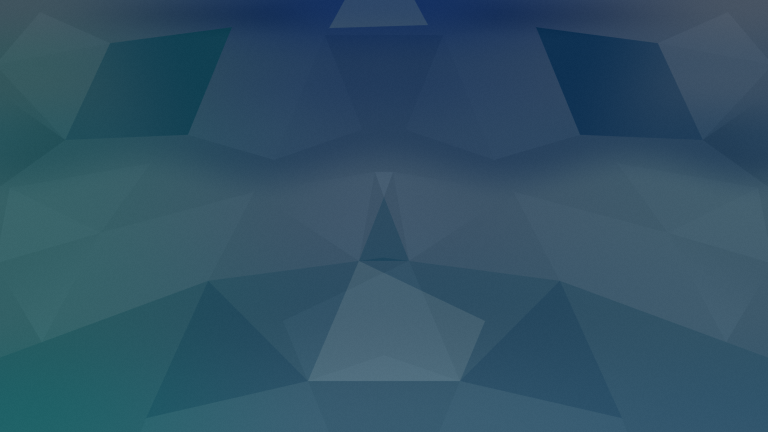
Give the GLSL for this background, as a Shadertoy shader.

```glsl
// Mirrored low-poly facets in dusky teal and blue, with soft folds and fine grain.

// Signed distance to the line a-b, positive on its left.
float edge(vec2 p, vec2 a, vec2 b) {
    vec2 d = normalize(b - a);
    return d.x * (p.y - a.y) - d.y * (p.x - a.x);
}

float cover(float dist) {
    return smoothstep(-0.75, 0.75, dist * iResolution.y);
}

float turn(vec2 a, vec2 b, vec2 c) {
    return sign(edge(c, a, b));
}

float tri(vec2 p, vec2 a, vec2 b, vec2 c) {
    float s = turn(a, b, c);
    return cover(min(s * edge(p, a, b), min(s * edge(p, b, c), s * edge(p, c, a))));
}

// Convex quadrilateral with corners in order.
float quad(vec2 p, vec2 a, vec2 b, vec2 c, vec2 d) {
    float s = turn(a, b, c);
    float near = min(s * edge(p, a, b), s * edge(p, b, c));
    return cover(min(near, min(s * edge(p, c, d), s * edge(p, d, a))));
}

// 0 at point a, 1 at point b.
float ramp(vec2 p, vec2 a, vec2 b) {
    vec2 d = b - a;
    return smoothstep(0.0, 1.0, dot(p - a, d) / dot(d, d));
}

float hash(vec2 p) {
    vec3 h = fract(vec3(p.xyx) * 0.1031);
    h += dot(h, h.yzx + 33.33);
    return fract((h.x + h.y) * h.z);
}

vec3 row(float x, vec3 left, vec3 middle, vec3 right) {
    vec3 c = mix(left, middle, smoothstep(-0.85, -0.05, x));
    return mix(c, right, smoothstep(0.05, 0.85, x));
}

// Smooth colour wash, stacked from bottom to top.
vec3 wash(vec2 p) {
    float x = p.x, y = p.y;
    vec3 c = row(x, vec3(0.13, 0.39, 0.41), vec3(0.22, 0.36, 0.44), vec3(0.20, 0.34, 0.43));
    c = mix(c, row(x, vec3(0.20, 0.38, 0.40), vec3(0.22, 0.33, 0.41), vec3(0.24, 0.35, 0.42)), smoothstep(0.0, 0.3, y));
    c = mix(c, row(x, vec3(0.21, 0.38, 0.40), vec3(0.24, 0.33, 0.41), vec3(0.25, 0.36, 0.42)), smoothstep(0.3, 0.52, y));
    float fold = 0.025 * cos(abs(x) * 11.0);
    c = mix(c, row(x, vec3(0.16, 0.34, 0.37), vec3(0.16, 0.26, 0.37), vec3(0.16, 0.27, 0.37)), smoothstep(0.55, 0.67, y - fold));
    c = mix(c, row(x, vec3(0.20, 0.34, 0.36), vec3(0.14, 0.24, 0.37), vec3(0.23, 0.31, 0.39)), smoothstep(0.67, 0.82, y));
    return mix(c, row(x, vec3(0.25, 0.33, 0.37), vec3(0.08, 0.19, 0.38), vec3(0.28, 0.33, 0.39)), smoothstep(0.84, 1.0, y));
}

// Upper half: dark panels, centre wedge and corner folds; q is mirrored.
vec3 upperFacets(vec3 c, vec2 p, vec2 q) {
    vec2 tip = vec2(0.352, 0.937), shoulder = vec2(0.634, 0.900);
    vec2 heel = vec2(0.738, 0.676), foot = vec2(0.454, 0.688);
    vec2 low = vec2(0.255, 0.630), peak = vec2(0.137, 0.919), knee = vec2(0.05, 0.70);
    vec2 corner = vec2(0.796, 0.972), rim = vec2(0.90, 0.85);
    vec3 panel = mix(vec3(0.06, 0.25, 0.32), vec3(0.05, 0.19, 0.32), smoothstep(-0.4, 0.4, p.x));
    float depth = mix(0.95, 0.35, ramp(q, vec2(0.42, 0.86), vec2(0.70, 0.76)));
    c = mix(c, panel, depth * quad(q, tip, shoulder, heel, foot));
    c += 0.022 * quad(q, peak, low, foot, tip) * ramp(q, tip, low);
    c += 0.018 * tri(q, peak, low, knee) * ramp(q, peak, low);
    c -= 0.015 * quad(p, peak, knee, knee * vec2(-1, 1), peak * vec2(-1, 1)) * ramp(q, knee, peak);
    c += vec3(0.10, 0.09, 0.03) * quad(p, vec2(-0.08, 1.02), vec2(0.06, 1.02), vec2(0.102, 0.942), vec2(-0.127, 0.935));
    c += 0.022 * tri(q, shoulder, corner, rim);
    c += 0.015 * tri(q, shoulder, heel, rim);
    c -= 0.025 * tri(q, heel, vec2(0.90, 0.79), vec2(0.90, 0.56)) * ramp(q, vec2(0.9, 0.79), heel);
    // Soft shadow below the upper rim.
    c -= 0.035 * smoothstep(0.06, 0.0, abs(q.y - 0.965)) * smoothstep(0.8, 0.45, q.x) * smoothstep(0.1, 0.3, q.x);
    return c;
}

// Lower half: wide wings, central spire and overlapping kite.
vec3 lowerFacets(vec3 c, vec2 p, vec2 q) {
    vec2 flip = vec2(-1, 1);
    vec2 notch = vec2(0.021, 0.602), neck = vec2(0.0, 0.544), hip = vec2(0.058, 0.396);
    vec2 wing = vec2(0.30, 0.556), elbow = vec2(0.657, 0.461), ridge = vec2(0.407, 0.350);
    vec2 outer = vec2(0.792, 0.208), base = vec2(0.176, 0.118), toe = vec2(0.551, 0.032);
    vec2 side = vec2(0.866, 0.565);
    c += 0.018 * tri(q, notch, wing, hip) * ramp(q, wing, hip);
    c += 0.012 * quad(q, wing, elbow, outer, ridge);
    c += 0.018 * tri(q, elbow, side, vec2(0.90, 0.39));
    c += 0.025 * tri(q, elbow, outer, vec2(0.90, 0.39)) * ramp(q, vec2(0.9, 0.39), outer);
    c += 0.010 * tri(q, side, elbow, vec2(0.54, 0.622));
    c += 0.035 * tri(p, notch, notch * flip, neck);
    c -= vec3(0.065, 0.035, 0.03) * tri(p, neck, hip, hip * flip);
    // Shade falling away beneath the wings.
    float under = max(cover(-edge(q, hip, ridge)) * step(q.x, ridge.x),
                      cover(-edge(q, ridge, outer)) * step(ridge.x, q.x));
    c -= vec3(0.045, 0.025, 0.022) * under * smoothstep(0.04, 0.36, q.y + 0.12 * q.x);
    c -= vec3(0.035, 0.03, 0.02) * tri(q, ridge, base, toe);
    c += 0.014 * quad(q, base, toe, vec2(0.57, -0.02), vec2(0.12, -0.02));
    // A strong kite and its faint reflection.
    vec2 arm = vec2(0.234, 0.257);
    c += vec3(0.075, 0.06, 0.045) * quad(p, hip * flip, arm, base, base * flip);
    c += 0.018 * quad(p, hip, arm * flip, base * flip, base);
    c += 0.014 * tri(p, base, base * flip, vec2(0.0, 0.178));
    return c;
}

void mainImage(out vec4 fragColor, in vec2 fragCoord) {
    vec2 p = (fragCoord - vec2(0.5 * iResolution.x, 0.0)) / iResolution.y;
    vec2 q = vec2(abs(p.x), p.y);
    vec3 color = lowerFacets(upperFacets(wash(p), p, q), p, q);
    float grain = hash(floor((p + 2.0) * 432.0)) - 0.5;
    fragColor = vec4(clamp(color + 0.012 * grain, 0.0, 1.0), 1.0);
}
```
